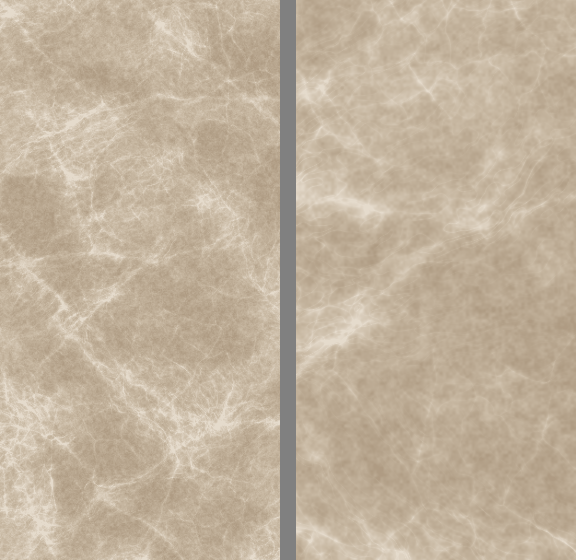
Left, the full canvas; right, a detail of the centre.
Write a WebGL 2 fragment shader that draws this texture.

```glsl
#version 300 es
precision highp float;
// Beige marble: cloudy stone crossed by pale diagonal veins and webs of hairline cracks.

uniform vec2 u_resolution;
out vec4 fragColor;

const vec3 STONE_DARK = vec3(0.700, 0.627, 0.533);
const vec3 STONE_MID = vec3(0.785, 0.724, 0.638);
const vec3 VEIN_PALE = vec3(0.890, 0.848, 0.788);
const int LONG_VEINS = 14;

float hash(vec2 p) {
    vec3 q = fract(p.xyx * 0.1031);
    q += dot(q, q.yzx + 33.33);
    return fract((q.x + q.y) * q.z);
}

float noise(vec2 p) {
    vec2 cell = floor(p), f = fract(p);
    f = f * f * (3.0 - 2.0 * f);
    float low = mix(hash(cell), hash(cell + vec2(1, 0)), f.x);
    float high = mix(hash(cell + vec2(0, 1)), hash(cell + vec2(1, 1)), f.x);
    return mix(low, high, f.y);
}

mat2 rotation(float angle) {
    float c = cos(angle), s = sin(angle);
    return mat2(c, s, -s, c);
}

float fbm(vec2 p, int octaves) {
    float sum = 0.0, total = 0.0, gain = 0.5;
    mat2 turn = 2.03 * rotation(0.65);
    for (int i = 0; i < octaves; i++) {
        sum += gain * noise(p);
        total += gain;
        gain *= 0.55;
        p = turn * p + 17.3;
    }
    return sum / total;
}

// Thin bright creases along the mid level of each noise octave
float wisps(vec2 p) {
    float sum = 0.0, gain = 0.5;
    mat2 turn = 1.8 * rotation(0.35);
    for (int i = 0; i < 5; i++) {
        float crease = 1.0 - abs(2.0 * noise(p) - 1.0);
        sum += gain * pow(crease, 7.0);
        gain *= 0.87;
        p = turn * p + 9.1;
    }
    return sum;
}

vec2 cellPoint(vec2 cell) {
    return vec2(hash(cell), hash(cell + 57.0));
}

// Distance to the nearest border between irregular cells
float crackDistance(vec2 p) {
    vec2 cell = floor(p), f = fract(p), nearest = vec2(8.0);
    for (int k = 0; k < 9; k++) {
        vec2 offset = vec2(k % 3 - 1, k / 3 - 1);
        vec2 r = offset + cellPoint(cell + offset) - f;
        if (dot(r, r) < dot(nearest, nearest)) nearest = r;
    }
    float border = 8.0;
    for (int k = 0; k < 25; k++) {
        vec2 offset = vec2(k % 5 - 2, k / 5 - 2);
        vec2 r = offset + cellPoint(cell + offset) - f;
        vec2 gap = r - nearest;
        if (dot(gap, gap) > 0.0001)
            border = min(border, dot(0.5 * (r + nearest), normalize(gap)));
    }
    return border;
}

// One long vein: a broken bright core with a feathered halo
float longVein(vec2 p, float id, float web, float pixel) {
    float family = mod(id, 4.0);
    float angle = family < 2.0 ? -0.9 : (family < 3.0 ? 0.75 : -0.02);
    angle += 0.4 * (hash(vec2(id, 3.0)) - 0.5);
    vec2 anchor = vec2(hash(vec2(id, 11.0)), 2.0 * (id + 0.5) / float(LONG_VEINS));
    vec2 local = (p - anchor) * rotation(angle);
    float reach = mix(0.45, 1.1, hash(vec2(id, 23.0)));
    float fade = 1.0 - smoothstep(0.3 * reach, reach, abs(local.x));
    float across = abs(local.y + 0.05 * (noise(vec2(local.x * 5.0, id * 7.0)) - 0.5));
    float body = smoothstep(0.25, 0.75, noise(vec2(local.x * 9.0, id * 5.0 + 2.0)));
    float core = exp(-across / max(0.0025 + 0.006 * body, pixel));
    float halo = exp(-across / (0.018 + 0.03 * body)) * (0.15 + 0.9 * web);
    return fade * (0.6 * core * (0.35 + 0.65 * body) + 0.6 * halo);
}

void main() {
    vec2 p = gl_FragCoord.xy / u_resolution.x;
    float pixel = 1.0 / u_resolution.x;

    // Bend the stone at a broad and a fine scale
    vec2 bend = vec2(fbm(p * 3.0 + 4.0, 4), fbm(p * 3.0 + 31.0, 4)) - 0.5;
    vec2 ragged = vec2(fbm(p * 26.0 + 8.0, 3), fbm(p * 26.0 + 63.0, 3)) - 0.5;
    vec2 q = p + 0.14 * bend + 0.016 * ragged;

    // Clouds and the regions where cracks gather
    float haze = smoothstep(0.33, 0.67, fbm(q * vec2(2.6, 3.4) + 5.0, 6));
    float gather = smoothstep(0.32, 0.68, fbm(q * 3.7 + 41.0, 4));

    // Feathery threads drawn out along both diagonals
    float falling = wisps(rotation(0.85) * q * vec2(5.0, 13.0) + 3.0);
    float rising = wisps(rotation(-0.5) * q * vec2(5.0, 13.0) + 47.0);
    float web = mix(falling, rising, smoothstep(0.4, 0.6, fbm(q * 3.0 + 83.0, 3)));

    // Crack networks from broad to hairline
    float broad = crackDistance(q * 2.3 + 12.0) / 2.3;
    float medium = crackDistance(q * vec2(9.0, 7.0) + 29.0) / 8.0;
    float hair = crackDistance((q + 0.02 * ragged) * 21.0 + 71.0) / 21.0;
    float cracks = 0.34 * exp(-broad / max(0.004, pixel)) * (0.2 + 0.8 * gather);
    cracks += 0.16 * exp(-broad / 0.05) * (0.3 + web) * haze;
    cracks += 0.36 * exp(-medium / max(0.0028, pixel)) * gather * (0.35 + web);
    cracks += 0.34 * exp(-hair / max(0.0025, pixel)) * (0.1 + 0.9 * haze * gather);

    float veins = 0.0;
    for (int i = 0; i < LONG_VEINS; i++)
        veins += longVein(p + 0.09 * bend + 0.014 * ragged, float(i), web, pixel);

    // Fine gritty surface
    float grit = fbm(p * 80.0, 3) - 0.5 + 0.45 * (noise(p * 256.0 + 0.5) - 0.5);

    float tone = 0.38 * haze + 0.36 * web * (0.35 + 0.65 * haze);
    tone += cracks + 0.6 * min(veins, 1.1) + 0.46 * grit;
    tone = clamp(tone, -0.08, 1.05);
    vec3 colour = mix(STONE_DARK, STONE_MID, min(tone / 0.45, 1.0));
    colour = mix(colour, VEIN_PALE, max((tone - 0.45) / 0.55, 0.0));
    fragColor = vec4(colour, 1.0);
}
```
